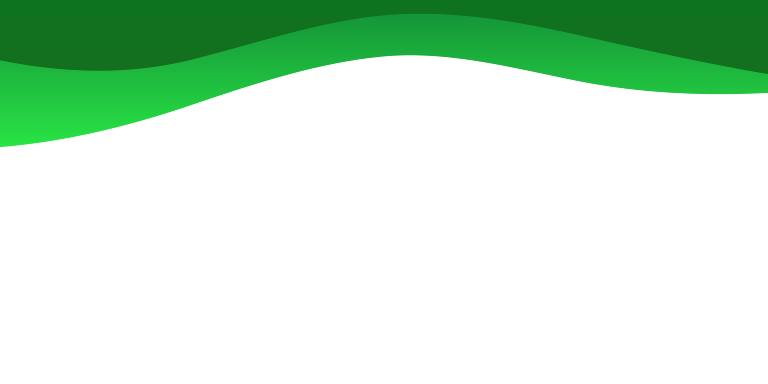
Give the GLSL for this background, as a Shadertoy shader.

```glsl
// Two overlapping green waves hanging from the top edge of a white page.

// Depth of a smooth curve at x in 0..1, from five evenly spaced knots:
// each knot holds (depth, change of depth per knot interval).
float waveDepth(vec2 knots[5], float x) {
    float s = clamp(x, 0.0, 1.0) * 4.0;
    int i = min(int(s), 3);
    float t = s - float(i);
    vec2 a = knots[i], b = knots[i + 1];
    float ease = t * t * (3.0 - 2.0 * t);
    return mix(a.x, b.x, ease)
         + t * (1.0 - t) * ((1.0 - t) * a.y - t * b.y);
}

void mainImage(out vec4 fragColor, in vec2 fragCoord) {
    vec2 uv = fragCoord / iResolution.xy;
    float depth = 1.0 - uv.y;
    float halfPixel = 0.6 / iResolution.y;

    float brightEdge = waveDepth(vec2[5](
        vec2(0.383, -0.04), vec2(0.273, -0.17), vec2(0.147, -0.045),
        vec2(0.210, 0.10), vec2(0.242, -0.025)), uv.x);
    float darkEdge = waveDepth(vec2[5](
        vec2(0.157, 0.10), vec2(0.155, -0.125), vec2(0.040, -0.045),
        vec2(0.090, 0.112), vec2(0.193, 0.085)), uv.x);

    // Vertical gradients of the two layers
    vec3 brightGreen = mix(vec3(0.08, 0.58, 0.22), vec3(0.16, 0.89, 0.27),
                           clamp((depth - 0.03) / 0.35, 0.0, 1.0));
    vec3 darkGreen = mix(vec3(0.055, 0.45, 0.12), vec3(0.08, 0.435, 0.118),
                         clamp(depth / 0.19, 0.0, 1.0));

    // White page, then the bright wave, then the dark wave on top
    vec3 color = vec3(1.0);
    color = mix(brightGreen, color,
                smoothstep(-halfPixel, halfPixel, depth - brightEdge));
    color = mix(darkGreen, color,
                smoothstep(-halfPixel, halfPixel, depth - darkEdge));
    fragColor = vec4(color, 1.0);
}
```
